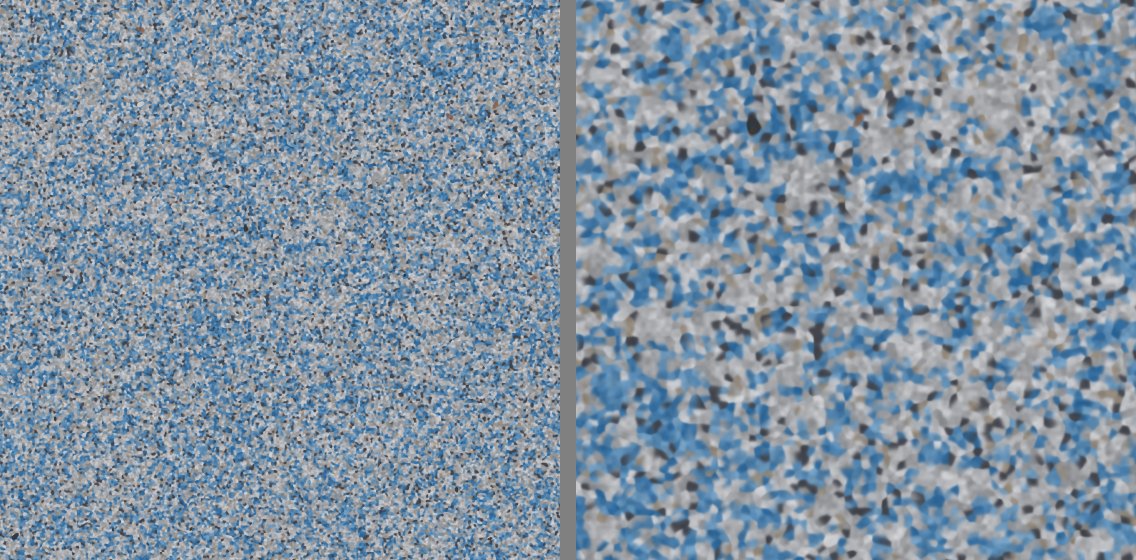
Left: the whole. Right: its middle third, enlarged.
Reproduce this texture procedurally as a WebGL 1 fragment shader.

```glsl
precision highp float;
// Speckled stone of fine grey and blue grains with sparse chips.

uniform vec2 u_resolution;

const vec3 DEEP_BLUE = vec3(0.15, 0.38, 0.58);
const vec3 PALE_BLUE = vec3(0.46, 0.62, 0.75);
const vec3 MID_GREY = vec3(0.55, 0.555, 0.565);
const vec3 LIGHT_GREY = vec3(0.78, 0.785, 0.80);
const vec3 TAN = vec3(0.57, 0.53, 0.48);
const vec3 DARK_GRAIN = vec3(0.25, 0.26, 0.29);
const vec3 WHITE_CHIP = vec3(0.83, 0.84, 0.85);
const vec3 BLACK_CHIP = vec3(0.16, 0.14, 0.13);
const vec3 RUST_CHIP = vec3(0.52, 0.36, 0.27);

float hash(vec2 p, float seed) {
  vec3 q = fract(vec3(p.xyx + seed * 7.31) * vec3(0.1031, 0.1030, 0.0973));
  q += dot(q, q.yzx + 33.33);
  return fract((q.x + q.y) * q.z);
}

float valueNoise(vec2 p, float seed) {
  vec2 cell = floor(p);
  vec2 f = fract(p);
  f = f * f * (3.0 - 2.0 * f);
  float low = mix(hash(cell, seed), hash(cell + vec2(1.0, 0.0), seed), f.x);
  float high = mix(hash(cell + vec2(0.0, 1.0), seed), hash(cell + 1.0, seed), f.x);
  return mix(low, high, f.y);
}

// Colour of one grain; blue grains gather in small clumps.
vec3 grainColor(vec2 cell, float blueLimit) {
  vec2 turned = vec2(0.8 * cell.x + 0.6 * cell.y, 0.8 * cell.y - 0.6 * cell.x);
  float clump = 0.52 * valueNoise(turned * vec2(0.50, 0.62), 1.0)
              + 0.08 * valueNoise(cell * 0.06, 2.0)
              + 0.40 * hash(cell, 3.0);
  float tone = hash(cell, 4.0);
  float kind = hash(cell, 5.0);
  vec3 grey = mix(MID_GREY, LIGHT_GREY, tone);
  grey = mix(grey, TAN, step(0.94, kind));
  vec3 blue = mix(DEEP_BLUE, PALE_BLUE, tone);
  vec3 color = mix(grey, blue, step(blueLimit, clump));
  return mix(color, DARK_GRAIN, step(kind, 0.07));
}

// Jittered grains blended by distance, giving soft irregular borders.
vec3 grainLayer(vec2 p, float sharpness, float blueLimit) {
  vec2 home = floor(p);
  vec3 sum = vec3(0.0);
  float total = 0.0;
  for (int y = -1; y <= 1; y++) {
    for (int x = -1; x <= 1; x++) {
      vec2 cell = home + vec2(float(x), float(y));
      vec2 center = cell + 0.1 + 0.8 * vec2(hash(cell, 6.0), hash(cell, 7.0));
      vec2 d = p - center;
      float weight = exp(-sharpness * dot(d, d));
      sum += weight * grainColor(cell, blueLimit);
      total += weight;
    }
  }
  return sum / total;
}

// Adds at most one turned, slightly ragged chip per cell.
vec3 addChips(vec3 base, vec2 uv, float cells, float share) {
  vec2 p = uv * cells;
  vec2 cell = floor(p);
  vec2 d = fract(p) - mix(vec2(0.25), vec2(0.75), vec2(hash(cell, 8.0), hash(cell, 9.0)));
  float angle = 6.2832 * hash(cell, 10.0);
  float c = cos(angle);
  float s = sin(angle);
  d = vec2(c * d.x + s * d.y, c * d.y - s * d.x) / cells;
  float size = mix(0.003, 0.0075, pow(hash(cell, 11.0), 2.0));
  float ragged = 0.003 * (valueNoise(uv * 220.0, 12.0) - 0.5);
  float edge = length(d * vec2(1.0, 1.7)) - size + ragged;
  float cover = 1.0 - smoothstep(-0.0015, 0.0015, edge);
  float kind = hash(cell, 13.0);
  vec3 chip = mix(BLACK_CHIP, WHITE_CHIP, step(0.5, kind));
  chip = mix(chip, RUST_CHIP, step(0.88, kind));
  return mix(base, chip, cover * step(hash(cell, 14.0), share) * 0.8);
}

void main() {
  vec2 uv = gl_FragCoord.xy / min(u_resolution.x, u_resolution.y);

  // Bend the grain grid so that no rows show.
  vec2 bend = vec2(valueNoise(uv * 90.0, 15.0), valueNoise(uv * 90.0, 16.0)) - 0.5;
  vec3 color = grainLayer(uv * 225.0 + bend * 0.9, 4.8, 0.557);

  // Fine grit over the grains.
  float grit = valueNoise(uv * 340.0, 17.0) - 0.5;
  color *= 1.0 + 0.16 * grit;

  color = addChips(color, uv, 13.0, 0.22);
  gl_FragColor = vec4(clamp(color, 0.0, 1.0), 1.0);
}
```
